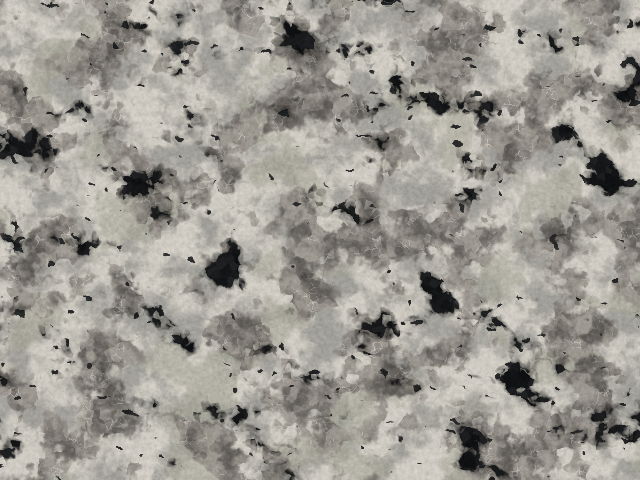
Reproduce this texture procedurally as a Shadertoy shader.

```glsl
// Polished granite: pale feldspar, grey-brown quartz, black mica and rare rust specks.

float hash(vec2 p) {
    vec3 q = fract(p.xyx * vec3(0.1031, 0.1030, 0.0973));
    q += dot(q, q.yzx + 33.33);
    return fract((q.x + q.y) * q.z);
}

vec2 gradient(vec2 cell) {
    float angle = 6.2832 * hash(cell);
    return vec2(cos(angle), sin(angle));
}

// Gradient noise, centred on zero
float noise(vec2 p) {
    vec2 i = floor(p), f = p - i;
    vec2 u = f * f * f * (f * (f * 6.0 - 15.0) + 10.0);
    vec2 e = vec2(0.0, 1.0);
    return mix(mix(dot(gradient(i), f), dot(gradient(i + e.yx), f - e.yx), u.x),
               mix(dot(gradient(i + e.xy), f - e.xy), dot(gradient(i + e.yy), f - e.yy), u.x), u.y);
}

float fbm(vec2 p) {
    float sum = 0.0, amplitude = 1.0;
    for (int i = 0; i < 5; i++) {
        sum += amplitude * noise(p);
        p = mat2(1.6, 1.2, -1.2, 1.6) * p + 17.3;
        amplitude *= 0.52;
    }
    return sum;
}

// Angular crystals: x = softly blended random tone, y = gap to the border
vec2 crystals(vec2 p) {
    vec2 base = floor(p);
    float nearest = 9.0, second = 9.0, tone = 0.0, total = 0.0;
    for (int y = -1; y <= 1; y++)
    for (int x = -1; x <= 1; x++) {
        vec2 cell = base + vec2(x, y);
        vec2 seed = cell + 0.1 + 0.8 * vec2(hash(cell + 41.0), hash(cell + 87.0));
        float d = length(p - seed);
        float weight = exp(-22.0 * d);
        tone += weight * hash(cell + 5.0);
        total += weight;
        second = min(second, max(d, nearest));
        nearest = min(nearest, d);
    }
    return vec2(tone / total, second - nearest);
}

void mainImage(out vec4 fragColor, in vec2 fragCoord) {
    vec2 p = fragCoord / iResolution.y + 3.0;
    vec2 warped = p + 0.012 * vec2(fbm(p * 22.0), fbm(p * 22.0 + 50.0));
    vec2 coarse = crystals(warped * 26.0);
    vec2 fine = crystals(warped * 62.0 + 9.0);
    float grain = noise(p * 95.0) + 0.8 * noise(p * 190.0);

    // Feldspar: cream clouds with translucent greenish crystals
    float cloud = fbm(p * 11.0 + 30.0) + 0.35 * (coarse.x - 0.5) + 0.25 * (fine.x - 0.5);
    vec3 color = mix(vec3(0.63, 0.625, 0.60), vec3(0.81, 0.795, 0.76), smoothstep(-0.45, 0.25, cloud));
    float glassy = smoothstep(0.12, 0.32, fbm(p * 6.0 + 70.0) + 0.2 * (coarse.x - 0.5));
    color = mix(color, vec3(0.65, 0.645, 0.59), 0.6 * glassy);

    // Quartz: broken facets with pale fracture lines
    float patches = fbm(p * 7.0 + 11.0) + 0.3 * (coarse.x - 0.5) + 0.3 * (fine.x - 0.5);
    float quartz = smoothstep(0.0, 0.25, patches);
    float facet = 0.5 * coarse.x + 0.5 * fine.x + 0.5 * fbm(p * 24.0);
    vec3 smoky = mix(vec3(0.35, 0.335, 0.32), vec3(0.60, 0.58, 0.55), smoothstep(0.1, 0.9, facet));
    color = mix(color, smoky, 0.92 * quartz);
    float crack = 1.0 - smoothstep(0.0, 0.14, min(coarse.y * 2.0, fine.y));
    crack *= smoothstep(0.0, 0.4, noise(p * 30.0 + 4.0));
    color += 0.16 * crack * quartz;

    // Mica: ragged black clumps, grey fringes and loose flecks
    vec2 tilted = vec2(warped.x * 0.9 + warped.y * 0.2, warped.y * 1.1);
    float clump = fbm(tilted * 8.0 + 90.0) + 0.35 * noise(p * 3.0) + 0.22 * (fine.x - 0.5);
    float fringe = smoothstep(0.24, 0.5, clump);
    color *= 1.0 - 0.42 * fringe;
    float flecks = noise(tilted * vec2(38.0, 52.0)) + 0.3 * clump + 0.12 * (fine.x - 0.5);
    float mica = max(smoothstep(0.43, 0.51, clump), 0.9 * smoothstep(0.47, 0.54, flecks));
    vec3 black = vec3(0.055, 0.06, 0.065) + 0.07 * fine.x * fine.x;
    color = mix(color, black, mica);

    // Rust specks beside the mica
    float rust = smoothstep(0.52, 0.6, noise(p * 24.0 + 60.0)) * smoothstep(0.2, 0.35, clump);
    color = mix(color, vec3(0.42, 0.24, 0.16), 0.7 * rust * (1.0 - mica));

    color += 0.055 * grain * (1.0 - 0.7 * mica);
    fragColor = vec4(clamp(color, 0.0, 1.0), 1.0);
}
```
